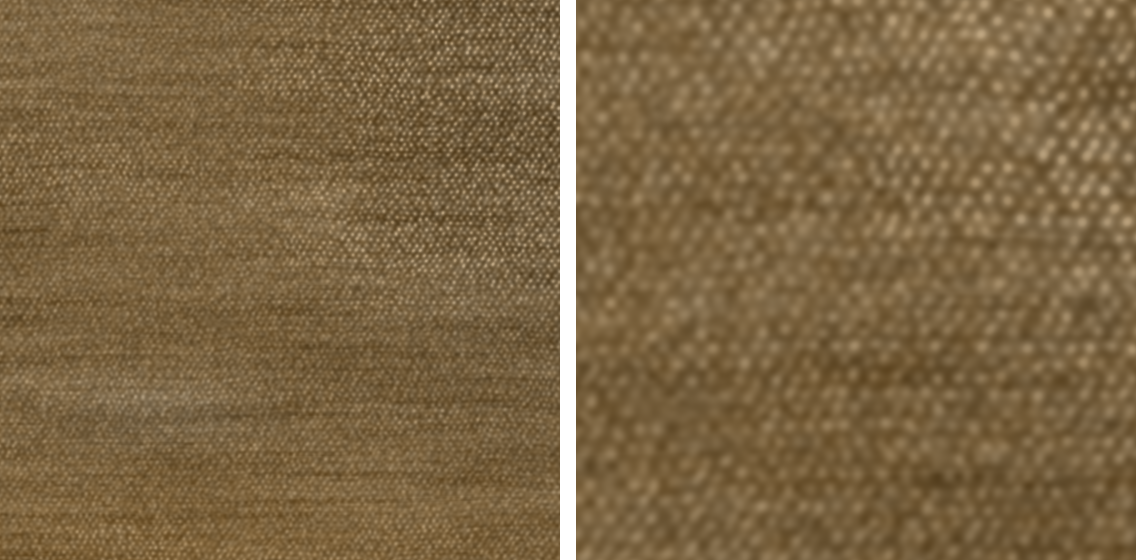
Left, the full canvas; right, a detail of the centre.
A WebGL 1 fragment shader for this texture:

```glsl
precision highp float;
// Draws a brown painted canvas: a fine staggered weave under streaky, patchy horizontal brushwork.
uniform vec2 u_resolution;

const vec3 BASE_COLOR = vec3(0.468, 0.380, 0.248);
const vec3 WARM_SHIFT = vec3(0.018, 0.001, -0.022);  // ochre when added, olive when removed
const vec2 KNOT_COUNT = vec2(80.0, 104.0);           // woven knots across and up
const vec2 KNOT_SHARPNESS = vec2(9.0, 4.5);
const float KNOT_JITTER = 0.28;
const float KNOT_SLANT = 0.08;
const float KNOT_DRIFT = 0.7;                        // slow wander of the weave, in knots
const float CALM_RELIEF = 0.056;                     // weave contrast under thick paint
const float BARE_RELIEF = 0.068;                     // extra contrast where canvas shows
const float STREAK_STRENGTH = 0.092;
const float FIBRE_STRENGTH = 0.085;
const float GLINT_STRENGTH = 0.030;
const float PATCH_STRENGTH = 0.85;
const float PI = 3.14159265;

vec2 hash2(vec2 p) {
  vec3 q = fract(p.xyx * vec3(0.1031, 0.1030, 0.0973));
  q += dot(q, q.yzx + 33.33);
  return fract((q.xx + q.yz) * q.zy);
}

// Smooth value noise, centred on zero
float noise(vec2 p) {
  vec2 cell = floor(p);
  vec2 f = fract(p);
  f = f * f * (3.0 - 2.0 * f);
  float low = mix(hash2(cell).x, hash2(cell + vec2(1.0, 0.0)).x, f.x);
  float high = mix(hash2(cell + vec2(0.0, 1.0)).x, hash2(cell + 1.0).x, f.x);
  return mix(low, high, f.y) - 0.5;
}

// Soft elliptical patch
float patchAt(vec2 uv, vec2 center, vec2 radius) {
  vec2 q = (uv - center) / radius;
  return exp(-dot(q, q));
}

// Cellular weave: jittered soft knots in staggered rows, centred on zero
float weave(vec2 p) {
  float row = floor(p.y);
  float height = 0.0;
  for (int j = -1; j <= 1; j++) {
    float y = row + float(j);
    float shift = 0.5 * mod(y, 2.0);
    float column = floor(p.x - shift);
    for (int i = -1; i <= 1; i++) {
      vec2 id = vec2(column + float(i), y);
      vec2 rnd = hash2(id + 17.0);
      vec2 knot = id + vec2(shift, 0.0) + 0.5 + KNOT_JITTER * (rnd - 0.5);
      vec2 d = p - knot;
      d.x -= KNOT_SLANT * d.y;
      float strength = 0.65 + 0.7 * hash2(id + 91.0).y;
      height += strength * exp(-dot(KNOT_SHARPNESS, d * d));
    }
  }
  return height * sqrt(KNOT_SHARPNESS.x * KNOT_SHARPNESS.y) / PI - 1.0;
}

// Long horizontal brush marks, from broad bands to thin grooves
float streaks(vec2 uv) {
  float groove = smoothstep(0.12, 0.42, noise(uv * vec2(3.5, 85.0) + 63.0));
  return 0.28 * noise(uv * vec2(2.0, 17.0) + 3.0)
       + 0.42 * noise(uv * vec2(3.0, 48.0) + 41.0)
       + 0.60 * noise(uv * vec2(6.0, 110.0) + 77.0)
       - 0.40 * (groove - 0.15);
}

// Broad light and dark areas of paint
float paintTone(vec2 uv) {
  float tone = 0.050 * patchAt(uv, vec2(0.08, 0.98), vec2(0.30, 0.09));
  tone += 0.045 * patchAt(uv, vec2(0.27, 0.265), vec2(0.13, 0.045));
  tone += 0.025 * patchAt(uv, vec2(0.08, 0.32), vec2(0.12, 0.03));
  tone += 0.060 * patchAt(uv, vec2(0.58, 0.63), vec2(0.07, 0.07));
  tone += 0.020 * patchAt(uv, vec2(0.35, 0.06), vec2(0.55, 0.08));
  tone -= 0.045 * patchAt(uv, vec2(0.72, 0.66), vec2(0.13, 0.07));
  tone -= 0.035 * patchAt(uv, vec2(0.98, 0.76), vec2(0.20, 0.15));
  tone -= 0.040 * patchAt(uv, vec2(0.95, 0.20), vec2(0.30, 0.05));
  tone -= 0.030 * patchAt(uv, vec2(0.15, 0.43), vec2(0.45, 0.015));
  return PATCH_STRENGTH * (tone + 0.035 * noise(uv * vec2(3.0, 6.0) + 9.0));
}

void main() {
  vec2 uv = gl_FragCoord.xy / u_resolution;

  // Layered sines bend the thread rows slightly
  vec2 bent = uv;
  bent.y += 0.004 * sin(4.0 * uv.x + 5.0 * uv.y) + 0.001 * sin(17.0 * uv.x + 2.0);
  bent.x += 0.003 * sin(9.0 * uv.y + 3.0 * uv.x);

  // Bare canvas shows most in the upper right
  float bare = smoothstep(0.25, 0.85, uv.x) * smoothstep(0.36, 0.62, uv.y);
  bare += 0.4 * patchAt(uv, vec2(0.05, 0.69), vec2(0.35, 0.07));
  bare = clamp(bare + 0.7 * noise(uv * vec2(4.0, 20.0) + 25.0), 0.0, 1.0);

  vec2 drift = vec2(noise(uv * 16.0 + 5.0), noise(uv * 16.0 + 85.0));
  float knots = weave(bent * KNOT_COUNT + KNOT_DRIFT * drift);
  float fibres = noise(bent * vec2(165.0, 190.0));
  float glint = smoothstep(0.5, 1.3, knots) * bare;

  float tone = paintTone(uv) + STREAK_STRENGTH * streaks(bent);
  tone += (CALM_RELIEF + BARE_RELIEF * bare) * knots;
  tone += FIBRE_STRENGTH * fibres + GLINT_STRENGTH * glint;

  // Ochre at the foot and left, olive to the right and in the pale smear
  float warmth = 0.25 - 0.8 * smoothstep(0.45, 1.0, uv.x) * smoothstep(0.0, 0.5, uv.y);
  warmth += 0.8 * patchAt(uv, vec2(0.3, 0.0), vec2(0.6, 0.16));
  warmth -= 1.0 * patchAt(uv, vec2(0.28, 0.26), vec2(0.18, 0.06));
  warmth += 0.9 * noise(bent * vec2(60.0, 85.0) + 55.0) + 0.5 * glint;

  gl_FragColor = vec4(clamp(BASE_COLOR + tone + WARM_SHIFT * warmth, 0.0, 1.0), 1.0);
}
```
